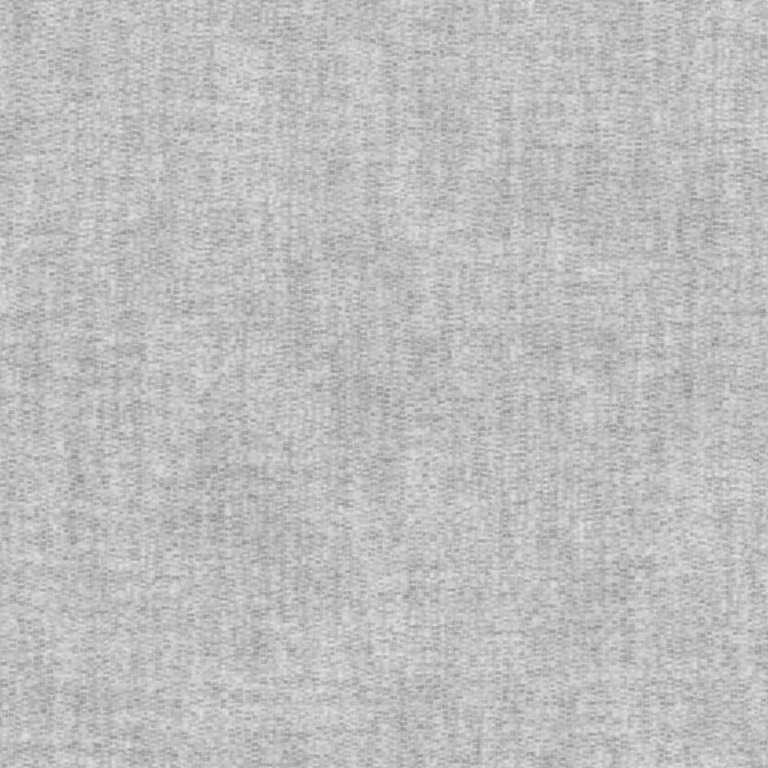
Write a WebGL 2 fragment shader that draws this texture.

```glsl
#version 300 es
precision highp float;

uniform vec2 u_resolution;
out vec4 fragColor;

const vec2 THREADS = vec2(98.0, 142.0);
const float BASE_TONE = 0.777;

float hash(vec2 p) {
    return fract(sin(dot(p, vec2(127.1, 311.7))) * 43758.5);
}

float valueNoise(vec2 p) {
    vec2 cell = floor(p);
    vec2 f = fract(p);
    f = f * f * (3.0 - 2.0 * f);
    float low = mix(hash(cell), hash(cell + vec2(1.0, 0.0)), f.x);
    float high = mix(hash(cell + vec2(0.0, 1.0)), hash(cell + 1.0), f.x);
    return mix(low, high, f.y);
}

// Noise centred on zero
float grain(vec2 uv, vec2 frequency, float seed) {
    return valueNoise(uv * frequency + seed) - 0.5;
}

float softBox(vec2 p, vec2 halfSize, vec2 blur) {
    vec2 edge = 1.0 - smoothstep(halfSize - blur, halfSize + blur, abs(p));
    return edge.x * edge.y;
}

// Shaded gaps between the threads, staggered from column to column
float weaveGaps(vec2 p) {
    float column = floor(p.x);
    p.y += 0.5 * mod(column, 2.0) + 0.6 * hash(vec2(column, 7.0));
    vec2 cell = floor(p);
    vec2 jitter = vec2(hash(cell + 11.3), hash(cell + 23.9)) - 0.5;
    vec2 halfSize = vec2(mix(0.25, 0.46, hash(cell + 37.1)),
                         mix(0.22, 0.42, hash(cell + 51.7)));
    float depth = mix(0.01, 0.135, hash(cell + 67.3));
    return depth * softBox(fract(p) - 0.5 - jitter * 0.16, halfSize, vec2(0.16, 0.2));
}

// Light upright threads, stronger in some patches than in others
float uprightThreads(float x, float patchiness) {
    return -cos(6.28319 * x) * (0.022 + 0.03 * patchiness);
}

void main() {
    vec2 uv = gl_FragCoord.xy / u_resolution;

    // Slightly uneven thread paths
    vec2 wander = vec2(grain(uv, vec2(30.0, 14.0), 3.0),
                       grain(uv, vec2(26.0, 18.0), 19.0));
    vec2 weave = uv * THREADS + wander * vec2(0.7, 0.9);

    float tone = BASE_TONE - weaveGaps(weave);
    tone += uprightThreads(weave.x, grain(uv, vec2(16.0, 11.0), 41.0));

    // Slubs along both thread directions
    tone += 0.065 * grain(uv, vec2(98.0, 13.0), 59.0);
    tone += 0.055 * grain(uv, vec2(18.0, 142.0), 83.0);

    // Broad mottling and fine fibres
    tone += 0.035 * grain(uv, vec2(9.0, 12.0), 101.0);
    tone += 0.13 * grain(uv, vec2(210.0, 250.0), 127.0);

    fragColor = vec4(vec3(clamp(tone, 0.56, 0.87)), 1.0);
}
```
